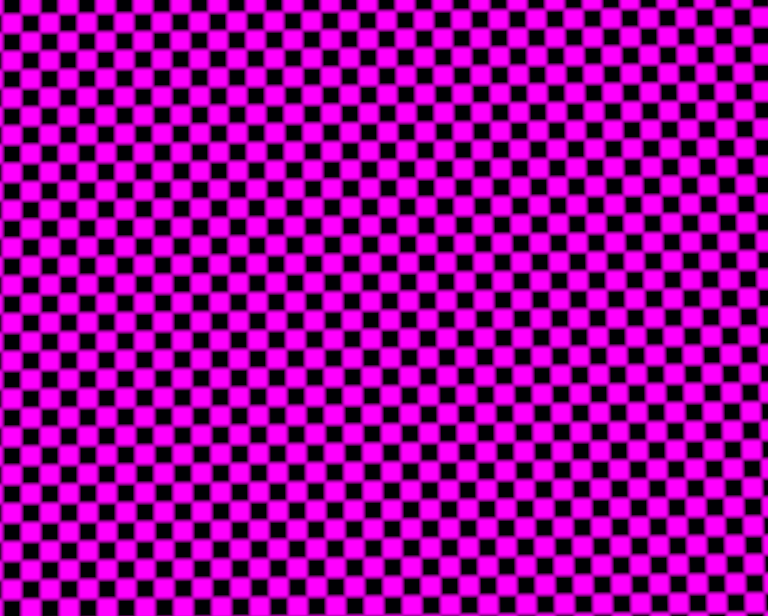
A Shadertoy shader for this pattern:

```glsl
// A fine magenta and black checkerboard, very slightly tilted and tapered.
// The canvas is mapped to board periods by a mild projection; soft square
// waves on both axes are multiplied, then mixed in linear light.

#define ANCHOR  vec2(0.0156, 0.0065)   // centre of a dark cell, from top left
#define PERIOD  vec2(0.04875, 0.04828) // one dark + light pair, in canvas widths
#define TILT    0.0084                 // rise of the rows toward the right
#define TAPER   0.023                  // growth of the cells toward the bottom
#define SOFT    0.077                  // half width of an edge, in periods
#define GAMMA   2.2
#define LIGHT   vec3(1.0, 0.0, 1.0)
#define DARK    vec3(0.0, 0.0, 0.01)

// Canvas position (in widths, y down) to board coordinates in periods.
vec2 boardCoord(vec2 p) {
    vec2 d = p - ANCHOR;
    float scale = 1.0 + TAPER * d.y;
    return vec2(d.x, d.y + TILT * d.x) / (PERIOD * scale);
}

// Square wave from -1 to 1 with soft edges, positive around whole numbers.
vec2 softSquare(vec2 t, vec2 edge) {
    vec2 inside = 0.25 - abs(fract(t + 0.5) - 0.5);
    return 2.0 * smoothstep(-edge, edge, inside) - 1.0;
}

void mainImage(out vec4 fragColor, in vec2 fragCoord) {
    vec2 p = vec2(fragCoord.x, iResolution.y - fragCoord.y) / iResolution.x;
    vec2 board = boardCoord(p);

    // Widen the edges when a pixel covers more than their softness.
    vec2 edge = max(vec2(SOFT), fwidth(board));
    vec2 wave = softSquare(board, edge);

    // Cells are dark where both waves share a sign.
    float light = 0.5 - 0.5 * wave.x * wave.y;
    vec3 color = mix(pow(DARK, vec3(GAMMA)), pow(LIGHT, vec3(GAMMA)), light);
    fragColor = vec4(pow(color, vec3(1.0 / GAMMA)), 1.0);
}
```
